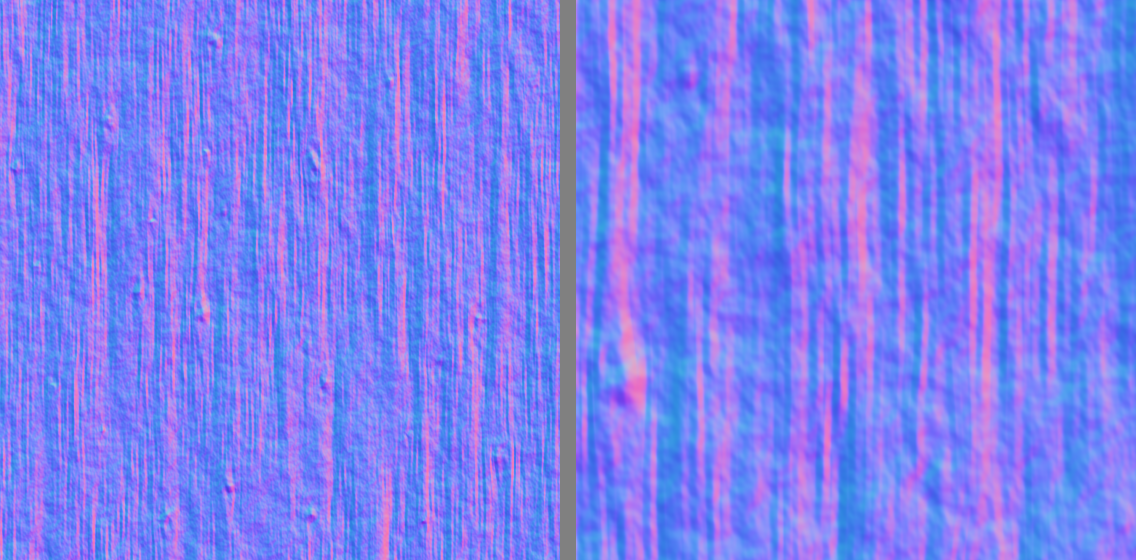
Left, the full canvas; right, a detail of the centre.
Reproduce this texture map procedurally as a WebGL 2 fragment shader.

```glsl
#version 300 es
precision highp float;
// Tangent-space normal map of rough, weathered wood with upright grain.
// A height field of streaks, soft bumps and scattered knots is sampled at
// four neighbours; its slopes become a surface normal packed into RGB.

uniform vec2 u_resolution;
out vec4 outColor;

// Layer frequencies are in cells per canvas; slopes set the relief strength.
const vec2 BROAD_FREQ = vec2(15.0, 2.5);
const vec2 RIDGE_FREQ = vec2(37.0, 4.5);
const vec2 FIBRE_FREQ = vec2(98.0, 7.5);
const vec2 HAIR_FREQ = vec2(210.0, 15.0);
const float BROAD_SLOPE = 0.18;
const float RIDGE_SLOPE = 0.44;
const float FIBRE_SLOPE = 0.44;
const float HAIR_SLOPE = 0.54;
const float KNOT_CELLS = 6.0;
const float KNOT_CHANCE = 0.8;
const float KNOT_RADIUS = 0.009;
const float KNOT_HEIGHT = 0.0036;
const float KNOT_PUSH = 0.008;
const float KNOT_ROUGHNESS = 0.45;
const vec2 KNOT_REACH = vec2(0.014, 0.036);
const float LEAN = 0.32;          // sharpens slopes that face right
const float LEAN_BIAS = 0.05;     // recentres the leaned slopes
const float BLUE_SCALE = 0.988;   // slight dulling of the facing axis
const float SAMPLE_STEP = 0.0006;

// Integer hash of a lattice cell, returning 0..1
float hash(vec2 cell, float seed) {
  uvec2 q = uvec2(ivec2(cell)) * uvec2(1597u, 3571u);
  uint n = (q.x ^ (q.y * 2971u)) + uint(seed) * 7919u;
  n = (n ^ (n >> 15)) * 73244475u;
  n = (n ^ (n >> 13)) * 73244475u;
  n ^= n >> 16;
  return float(n & 65535u) / 65535.0;
}

// Value noise along one column, shifted so that streak ends do not line up
float columnNoise(float column, float y, float seed) {
  y += 97.0 * hash(vec2(column, 5.0), seed);
  float i = floor(y);
  float t = smoothstep(0.0, 1.0, y - i);
  return mix(hash(vec2(column, i), seed), hash(vec2(column, i + 1.0), seed), t);
}

// Long vertical streaks, 0..1
float streaks(vec2 p, float seed) {
  float i = floor(p.x);
  float t = smoothstep(0.0, 1.0, p.x - i);
  return mix(columnNoise(i, p.y, seed), columnNoise(i + 1.0, p.y, seed), t);
}

float cornerRamp(vec2 cell, vec2 offset, float seed) {
  float angle = 6.2832 * hash(cell, seed);
  return dot(vec2(cos(angle), sin(angle)), offset);
}

// Gradient noise, centred on zero
float bumps(vec2 p, float seed) {
  vec2 i = floor(p), f = p - i;
  vec2 t = f * f * f * (f * (f * 6.0 - 15.0) + 10.0);
  vec2 e = vec2(1.0, 0.0);
  float low = mix(cornerRamp(i, f, seed), cornerRamp(i + e.xy, f - e.xy, seed), t.x);
  float high = mix(cornerRamp(i + e.yx, f - e.yx, seed), cornerRamp(i + e.xx, f - e.xx, seed), t.x);
  return mix(low, high, t.y);
}

// Knots: x pushes the grain sideways, y adds height, z is local roughness
vec3 knots(vec2 p) {
  vec3 total = vec3(0.0);
  vec2 home = floor(p * KNOT_CELLS);
  vec2 ragged = 0.006 * vec2(bumps(p * 75.0, 35.0), bumps(p * 75.0, 36.0));
  for (int j = -1; j <= 1; j++) {
    for (int i = -1; i <= 1; i++) {
      vec2 cell = home + vec2(i, j);
      if (hash(cell, 31.0) > KNOT_CHANCE) continue;
      vec2 jitter = vec2(hash(cell, 32.0), hash(cell, 33.0));
      vec2 d = p - (cell + 0.1 + 0.8 * jitter) / KNOT_CELLS;
      float size = mix(0.5, 1.3, hash(cell, 34.0));
      vec2 reach = d / (KNOT_REACH * size);
      vec2 core = (d + ragged) / (KNOT_RADIUS * size);
      float turn = 6.2832 * hash(cell, 37.0);
      float dent = dot(core, vec2(0.6 * cos(turn), sin(turn)));
      float near = exp(-dot(reach, reach));
      total.x -= KNOT_PUSH * size * reach.x * near;
      total.y += KNOT_HEIGHT * size * (0.7 - dent) * exp(-dot(core, core));
      total.z += near;
    }
  }
  return total;
}

float height(vec2 p) {
  vec3 knot = knots(p);
  // Grain wanders gently and bends around the knots
  vec2 g = p;
  g.x += knot.x + 0.004 * bumps(p * vec2(8.0, 5.0), 1.0);
  g.x += (0.0016 + 0.002 * knot.z) * bumps(p * vec2(30.0, 17.0), 2.0);

  float h = knot.y;
  h += BROAD_SLOPE / BROAD_FREQ.x * streaks(g * BROAD_FREQ, 11.0);
  h += RIDGE_SLOPE / RIDGE_FREQ.x * streaks(g * RIDGE_FREQ, 12.0);

  // Fibres gather into coarse and smooth bands
  float coarse = mix(0.3, 1.7, streaks(g * vec2(23.0, 4.0), 13.0));
  h += coarse * FIBRE_SLOPE / FIBRE_FREQ.x * (streaks(g * FIBRE_FREQ, 14.0) - 0.5);
  h += coarse * HAIR_SLOPE / HAIR_FREQ.x * (streaks(g * HAIR_FREQ, 15.0) - 0.5);

  // Weathered surface lumps, rougher beside the knots
  h += 0.09 / 22.0 * bumps(p * vec2(22.0, 16.0), 21.0);
  h += 0.12 / 50.0 * bumps(p * vec2(50.0, 40.0) + p.yx * 4.0, 22.0);
  h += 0.12 / 110.0 * bumps(p * vec2(110.0, 84.0) - p.yx * 9.0, 23.0);
  h += 0.09 / 210.0 * bumps(p * vec2(210.0, 150.0) + p.yx * 17.0, 24.0);
  h += knot.z * KNOT_ROUGHNESS / 90.0 * bumps(p * vec2(90.0, 42.0), 25.0);
  return h;
}

void main() {
  vec2 p = gl_FragCoord.xy / u_resolution.y;
  vec2 e = vec2(SAMPLE_STEP, 0.0);
  vec2 rise = vec2(height(p + e.xy) - height(p - e.xy), height(p + e.yx) - height(p - e.yx));
  vec2 tilt = -rise / (2.0 * SAMPLE_STEP);
  tilt.x += LEAN * tilt.x * tilt.x - LEAN_BIAS;
  vec3 normal = normalize(vec3(tilt, 1.0));
  outColor = vec4((0.5 + 0.5 * normal) * vec3(1.0, 1.0, BLUE_SCALE), 1.0);
}
```
